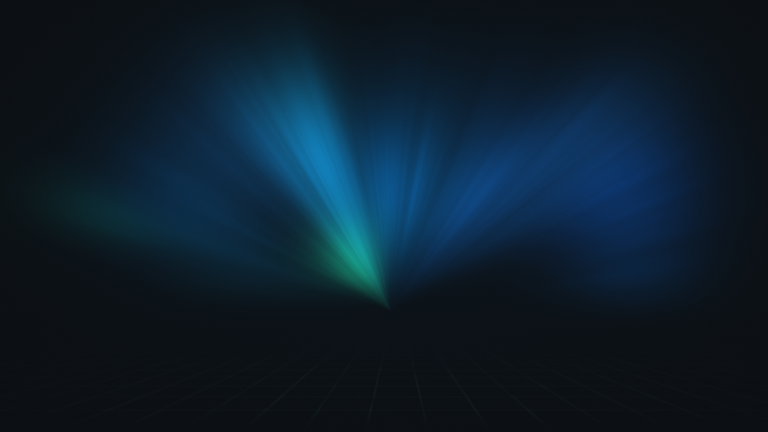
Give the GLSL for this background, as a Shadertoy shader.

```glsl
// Blue and teal light rays fanning out above a faint perspective floor grid

float hash(vec2 p) {
    vec3 q = fract(p.xyx * vec3(0.1031, 0.1030, 0.0973));
    q += dot(q, q.yzx + 33.33);
    return fract((q.x + q.y) * q.z);
}

float noise(vec2 p) {
    vec2 cell = floor(p), f = fract(p);
    f = f * f * (3.0 - 2.0 * f);
    return mix(mix(hash(cell), hash(cell + vec2(1, 0)), f.x),
               mix(hash(cell + vec2(0, 1)), hash(cell + vec2(1, 1)), f.x), f.y);
}

// Soft beam in polar space: x is the angle from vertical, y the radius
float beam(vec2 polar, vec2 center, vec2 spread) {
    vec2 d = (polar - center) / spread;
    return exp(-dot(d, d));
}

// Fine streaks that follow the angle and drift slowly along the radius
float streaks(vec2 polar) {
    float sum = 0.0, weight = 0.5, frequency = 9.0;
    for (int i = 0; i < 4; i++) {
        sum += weight * noise(vec2(polar.x * frequency + 40.0, polar.y * 3.0 + float(i) * 17.0));
        frequency *= 2.1;
        weight *= 0.6;
    }
    return sum;
}

// Thin repeated line through the middle of each unit cell
float gridLine(float x, float width) {
    float blur = fwidth(x);
    float d = abs(fract(x) - 0.5);
    return (1.0 - smoothstep(width, width + blur, d)) * clamp(1.0 - blur * 1.5, 0.0, 1.0);
}

vec3 rayLight(vec2 p) {
    vec2 d = p - vec2(0.903, 0.282);
    vec2 polar = vec2(atan(d.x, d.y), length(d));
    vec3 light = vec3(0.0);

    // Bright left fan and its teal root
    light += vec3(0.02, 0.31, 0.44) * beam(polar, vec2(-0.47, 0.39), vec2(0.21, 0.22));
    light += vec3(0.00, 0.07, 0.10) * beam(polar, vec2(-0.38, 0.48), vec2(0.12, 0.16));
    light += vec3(0.01, 0.09, 0.17) * beam(polar, vec2(-0.74, 0.50), vec2(0.24, 0.22));
    light += vec3(0.04, 0.44, 0.31) * beam(polar, vec2(-0.62, 0.13), vec2(0.42, 0.11));

    // Blue center and right fan
    light += vec3(0.00, 0.21, 0.37) * beam(polar, vec2(0.05, 0.25), vec2(0.48, 0.17));
    light += vec3(0.00, 0.05, 0.09) * beam(polar, vec2(0.10, 0.44), vec2(0.30, 0.18));
    light += vec3(0.01, 0.14, 0.29) * beam(polar, vec2(0.72, 0.36), vec2(0.30, 0.24));
    light += vec3(0.01, 0.09, 0.18) * beam(polar, vec2(0.86, 0.62), vec2(0.17, 0.20));
    light += vec3(0.00, 0.10, 0.25) * beam(polar, vec2(1.13, 0.61), vec2(0.20, 0.18));
    light += vec3(0.00, 0.05, 0.11) * beam(polar, vec2(1.42, 0.56), vec2(0.22, 0.16));

    // Dim left wing
    light += vec3(0.00, 0.08, 0.15) * beam(polar, vec2(-1.10, 0.54), vec2(0.20, 0.20));
    light += vec3(0.00, 0.07, 0.06) * beam(polar, vec2(-1.25, 0.71), vec2(0.09, 0.17));
    light += vec3(0.00, 0.05, 0.07) * beam(polar, vec2(-1.25, 0.33), vec2(0.30, 0.20));

    light *= 0.72 + 0.52 * streaks(polar);
    return light * smoothstep(0.21, 0.37, p.y);
}

float floorGrid(vec2 p) {
    float drop = max(0.317 - p.y, 0.01);
    float column = (p.x - 0.919) / drop / 0.456;
    float row = 2.0 / drop;
    float dash = 0.35 + 0.65 * noise(vec2(floor(column) * 5.0, row * 1.7));
    float lines = gridLine(column, 0.012) * dash + 0.35 * gridLine(row, 0.02);
    float fade = smoothstep(0.23, 0.10, p.y) * smoothstep(0.0, 0.05, p.y);
    return lines * fade * exp(-pow((p.x - 0.9) / 0.75, 2.0));
}

void mainImage(out vec4 fragColor, in vec2 fragCoord) {
    vec2 p = fragCoord / iResolution.y;
    p.x += 0.889 - 0.5 * iResolution.x / iResolution.y;

    // Near black backdrop with a slight blue haze around the rays
    vec2 haze = (p - vec2(0.92, 0.56)) / vec2(0.72, 0.38);
    vec3 color = vec3(0.045, 0.061, 0.074);
    color += vec3(0.002, 0.018, 0.036) * exp(-dot(haze, haze));

    color += rayLight(p);
    color += vec3(0.016, 0.032, 0.036) * floorGrid(p);

    // Dither against banding
    color += (hash(fragCoord) - 0.5) / 255.0;
    fragColor = vec4(color, 1.0);
}
```
